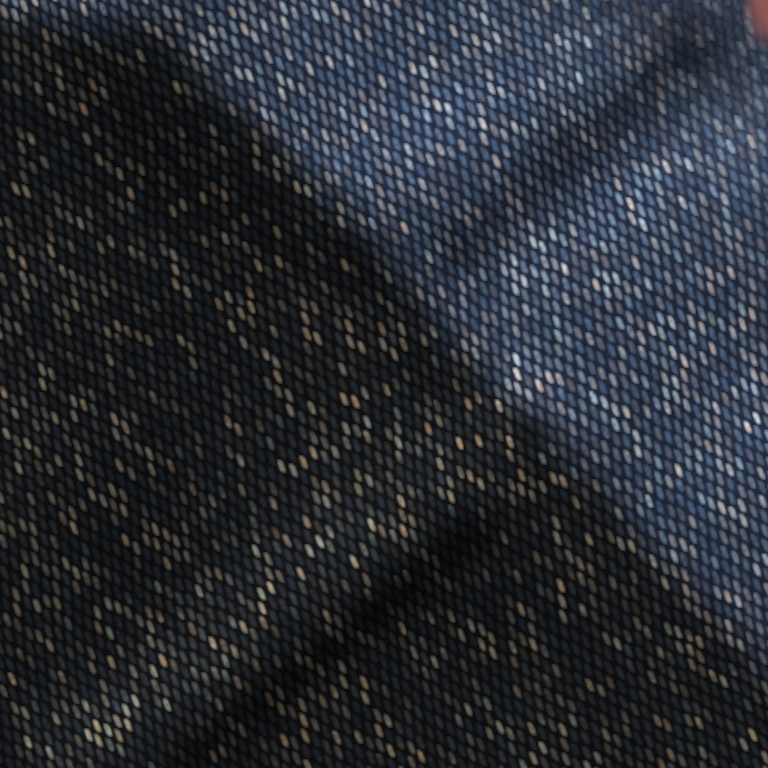
A three.js fragment shader for this texture:

```glsl
// Draws folded blue denim twill, half of it under a soft diagonal shadow.
varying vec2 vUv;

const vec2 STITCHES = vec2(74.0, 52.0);
const vec3 LIT_GAP = vec3(0.12, 0.15, 0.215);
const vec3 LIT_BLUE = vec3(0.28, 0.32, 0.40);
const vec3 LIT_PALE = vec3(0.62, 0.62, 0.64);
const vec3 SHADE_GAP = vec3(0.052, 0.054, 0.062);
const vec3 SHADE_BLUE = vec3(0.115, 0.125, 0.14);
const vec3 SHADE_PALE = vec3(0.42, 0.385, 0.33);
const vec3 SKIN = vec3(0.55, 0.34, 0.32);

float hash(vec2 p) {
  return fract(sin(dot(p, vec2(127.1, 311.7))) * 43758.545);
}

float noise(vec2 p) {
  vec2 i = floor(p);
  vec2 f = fract(p);
  f = f * f * (3.0 - 2.0 * f);
  float low = mix(hash(i), hash(i + vec2(1.0, 0.0)), f.x);
  float high = mix(hash(i + vec2(0.0, 1.0)), hash(i + 1.0), f.x);
  return mix(low, high, f.y);
}

float fbm(vec2 p) {
  float sum = 0.0;
  float gain = 0.5;
  for (int i = 0; i < 4; i++) {
    sum += gain * noise(p);
    p = p * 2.03 + 17.0;
    gain *= 0.5;
  }
  return sum / 0.9375;
}

// Soft band around the segment from a to b, 1 on its axis.
float band(vec2 p, vec2 a, vec2 b, float width) {
  vec2 ab = b - a;
  float t = clamp(dot(p - a, ab) / dot(ab, ab), 0.0, 1.0);
  float d = length(p - a - ab * t) / width;
  return exp(-d * d);
}

// Brightness factor of the cloth from its ridges and creases.
float folds(vec2 p) {
  float light = 0.72 + 0.56 * fbm(p * 5.0 + 3.0);
  light += 0.50 * band(p, vec2(0.08, 0.02), vec2(0.66, 0.47), 0.065);
  light -= 0.50 * band(p, vec2(0.25, 0.01), vec2(0.61, 0.30), 0.035);
  light += 0.25 * band(p, vec2(0.42, 0.77), vec2(0.76, 0.93), 0.055);
  light -= 0.42 * band(p, vec2(0.60, 0.68), vec2(0.89, 0.93), 0.050);
  light += 0.18 * band(p, vec2(0.70, 0.66), vec2(0.96, 0.82), 0.060);
  light -= 0.25 * band(p, vec2(0.12, 0.90), vec2(0.56, 0.57), 0.070);
  return max(light, 0.3);
}

// Amount of direct light: the shadow edge runs down to the right.
float sunlight(vec2 p) {
  float wobble = 0.05 * (fbm(p * 9.0) - 0.5);
  float diagonal = (p.x + 0.94 * p.y - 1.115) * 0.72;
  float topStrip = p.y - 0.975 + 0.10 * p.x;
  return smoothstep(-0.035, 0.04, max(diagonal, topStrip) + wobble);
}

// Twill stitches: x is thread coverage, yz are random values per stitch.
vec3 twill(vec2 p, float blur) {
  vec2 q = p * STITCHES;
  q.x += 0.10 * q.y;
  float column = floor(q.x);
  q.y += column * 0.38 + 0.3 * hash(vec2(column, 5.0));
  vec2 cell = floor(q);
  vec2 f = fract(q) - 0.5;
  f.x += 0.42 * f.y + 0.12 * (hash(cell + 31.0) - 0.5);
  float d = length(vec2(f.x, max(abs(f.y) - 0.15, 0.0)));
  float cover = 1.0 - smoothstep(0.08, 0.50, d);
  return vec3(mix(cover, 0.42, blur), hash(cell), hash(cell + 71.0));
}

vec3 cloth(vec3 gap, vec3 blue, vec3 pale, vec3 stitch, float fade) {
  vec3 thread = mix(blue, pale, pow(stitch.y, fade));
  thread *= mix(vec3(0.88, 1.0, 1.06), vec3(1.08, 1.0, 0.93), stitch.z);
  return mix(gap, thread, stitch.x);
}

void main() {
  vec2 p = vUv;
  vec2 drift = vec2(noise(p * 6.0), noise(p * 6.0 + 40.0)) - 0.5;
  float blur = 0.65 * smoothstep(1.5, 1.95, p.x + p.y);
  vec3 stitch = twill(p + 0.012 * drift, blur);

  // Uneven dye and fine fibres
  stitch.y *= 0.65 + 0.7 * noise(p * 38.0);
  stitch.y = clamp(stitch.y, 0.0, 1.0);
  float fibre = 0.86 + 0.28 * noise(p * vec2(230.0, 170.0));

  vec3 lit = cloth(LIT_GAP, LIT_BLUE, LIT_PALE, stitch, 2.0);
  vec3 shade = cloth(SHADE_GAP, SHADE_BLUE, SHADE_PALE, stitch, 2.8);
  vec3 color = mix(shade, lit, sunlight(p)) * folds(p) * fibre;

  // Blurred skin at the upper right corner
  float corner = length((p - vec2(1.02, 1.01)) * vec2(1.0, 0.7));
  color = mix(color, SKIN, 1.0 - smoothstep(0.03, 0.065, corner));
  gl_FragColor = vec4(color, 1.0);
}
```
